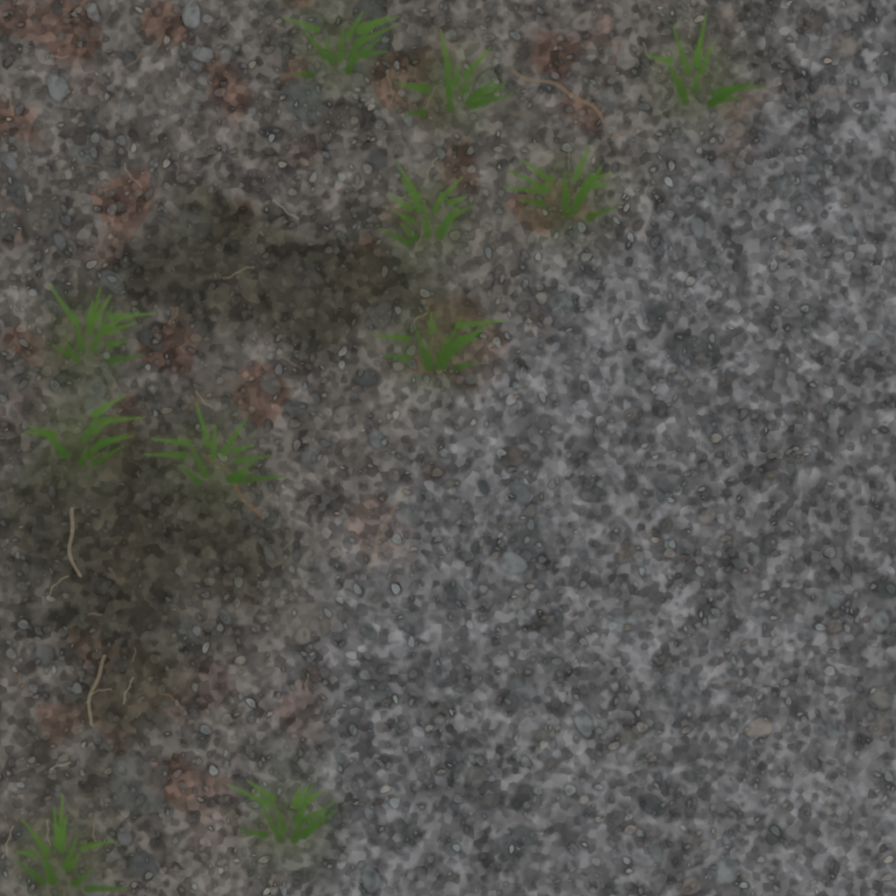
A WebGL 2 fragment shader for this texture:

```glsl
#version 300 es
precision highp float;
// Worn gravel ground: grey grit with half-buried pebbles, dark damp soil on the left,
// dry fibres and small grass tufts. Everything scattered comes from jittered cells;
// the broad zones are soft ellipses warped by layered sines.

#define EDGE 0.0017
#define GRIT_CONTRAST 0.17
#define SOIL_AMOUNT 0.88
#define TUFT_CELLS 7.0
#define TUFT_CHANCE 0.50
#define BLADES 13
#define ROAD_COLOR vec3(0.385, 0.385, 0.390)
#define DIRT_COLOR vec3(0.360, 0.345, 0.330)
#define SOIL_COLOR vec3(0.225, 0.218, 0.185)
#define MOSS_COLOR vec3(0.285, 0.315, 0.205)

uniform vec2 u_resolution;
out vec4 fragColor;

vec3 hash3(vec2 p) {
    vec3 q = fract(p.xyx * vec3(0.1031, 0.1030, 0.0973));
    q += dot(q, q.yxz + 33.33);
    return fract((q.xxy + q.yzz) * q.zyx);
}

vec2 turn(vec2 p, float angle) {
    float c = cos(angle), s = sin(angle);
    return vec2(c * p.x + s * p.y, c * p.y - s * p.x);
}

// Smooth cellular noise: cell tones blended by distance to jittered centres
float mottle(vec2 p) {
    vec2 base = floor(p);
    float sum = 0.0, weights = 0.0;
    for (int k = 0; k < 9; k++) {
        vec2 cell = base + vec2(k % 3, k / 3) - 1.0;
        vec3 h = hash3(cell + 17.0);
        vec2 d = p - cell - h.xy;
        float w = exp(-7.0 * dot(d, d));
        sum += w * h.z;
        weights += w;
    }
    return sum / weights;
}

vec2 warp(vec2 uv) {
    return uv + 0.025 * sin(uv.yx * 13.0 + vec2(0.5, 2.0)) + 0.012 * sin(uv.yx * 37.0 + uv * 11.0);
}

float softEllipse(vec2 p, vec2 center, vec2 radius) {
    vec2 q = (p - center) / radius;
    return exp(-dot(q, q));
}

// 1 on the bare gravel at lower right, 0 on the overgrown side
float roadMask(vec2 p) {
    return smoothstep(-0.02, 0.20, p.x - 0.24 - 0.9 * max(p.y - 0.35, 0.0));
}

// Irregular stones; tones gives the darkest and the lightest stone
void addStones(inout vec3 col, vec2 uv, float cells, float density, vec2 tones, float opacity, float soft) {
    vec2 p = uv * cells, base = floor(p);
    float blur = soft * cells;
    for (int k = 0; k < 9; k++) {
        vec2 cell = base + vec2(k % 3, k / 3) - 1.0;
        vec3 a = hash3(cell + cells), b = hash3(cell + cells + 71.0);
        if (a.z > density) continue;
        float pick = a.z / density;
        vec2 d = turn(p - cell - 0.2 - 0.6 * a.xy, b.x * 3.14);
        d.y *= mix(1.0, 1.7, b.z);
        float angle = atan(d.y, d.x + 1e-5);
        float wobble = 1.0 + 0.09 * sin(2.0 * angle + b.y * 30.0) + 0.07 * sin(3.0 * angle + b.x * 40.0);
        float dist = length(d) - mix(0.15, 0.42, b.y * b.y) * wobble;
        float tone = mix(tones.x, tones.y, pick * pick * 0.8 + 0.2 * b.y);
        tone *= 1.0 - 0.12 * smoothstep(-0.12, 0.0, dist);
        vec3 tint = mix(vec3(1.06, 1.0, 0.92), vec3(0.96, 1.01, 1.01), smoothstep(0.0, 0.6, b.x));
        float strength = opacity * mix(0.5, 1.0, b.z);
        col *= 1.0 - 0.22 * strength * smoothstep(3.5 * blur, 0.0, dist);
        col = mix(col, tone * tint, strength * smoothstep(blur, -blur, dist));
    }
}

// Bent dry stems and straw
void addFibres(inout vec3 col, vec2 uv, float cells, float density, float width, float opacity, float soft) {
    vec2 p = uv * cells, base = floor(p);
    for (int k = 0; k < 9; k++) {
        vec2 cell = base + vec2(k % 3, k / 3) - 1.0;
        vec3 a = hash3(cell + cells + 131.0), b = hash3(cell + cells + 211.0);
        if (a.z > density) continue;
        vec2 d = turn(p - cell - 0.25 - 0.5 * a.xy, b.x * 3.14);
        d.y += 0.07 * sin(d.x * 5.0 + b.z * 6.0) + 0.015 * sin(d.x * 19.0);
        d.x = max(abs(d.x) - mix(0.15, 0.42, b.y), 0.0);
        float dist = length(d) / cells - width;
        vec3 straw = mix(vec3(0.42, 0.32, 0.25), vec3(0.56, 0.54, 0.46), b.z);
        col = mix(col, straw, opacity * smoothstep(soft, -soft, dist));
    }
}

// Tufts of tapered blades over a mossy stain
void addGrass(inout vec3 col, vec2 uv, float soft) {
    vec2 p = uv * TUFT_CELLS, base = floor(p);
    for (int k = 0; k < 9; k++) {
        vec2 cell = base + vec2(k % 3, k / 3) - 1.0;
        vec3 a = hash3(cell + 307.0);
        vec2 root = cell + 0.25 + 0.5 * a.xy;
        if (a.z > TUFT_CHANCE * (1.0 - roadMask(root / TUFT_CELLS))) continue;
        vec2 q = p - root;
        col = mix(col, MOSS_COLOR, 0.55 * exp(-9.0 * dot(q, q)));
        for (int i = 0; i < BLADES; i++) {
            vec3 h = hash3(cell * 19.0 + vec2(i, i * 3) + 401.0);
            vec2 start = (h.xy - 0.5) * vec2(0.45, 0.4);
            vec2 blade = turn(vec2(0.0, mix(0.12, 0.36, h.z)), (h.x - 0.5) * 3.2);
            float t = clamp(dot(q - start, blade) / dot(blade, blade), 0.0, 1.0);
            float dist = length(q - start - blade * t) / TUFT_CELLS - 0.0042 * (1.0 - 0.8 * t);
            vec3 green = mix(vec3(0.20, 0.31, 0.12), vec3(0.34, 0.48, 0.21), h.y * 0.6 + t * 0.4);
            col = mix(col, green, 0.72 * smoothstep(1.5 * soft, -1.5 * soft, dist));
        }
    }
}

void main() {
    vec2 uv = gl_FragCoord.xy / u_resolution;
    float soft = max(EDGE, 0.8 / u_resolution.y);
    vec2 w = warp(uv);
    float road = roadMask(w);
    float patches = mottle(uv * 15.0);

    // Broad zones: gravel, dirt, rusty litter, damp soil
    vec3 col = mix(DIRT_COLOR, ROAD_COLOR, road);
    col = mix(col, vec3(0.36, 0.27, 0.23), 0.6 * (1.0 - road) * smoothstep(0.68, 0.9, mottle(uv * 19.0 + 40.0)));
    float soil = softEllipse(w, vec2(0.12, 0.42), vec2(0.19, 0.16))
               + softEllipse(w, vec2(0.30, 0.69), vec2(0.22, 0.09))
               + 0.5 * softEllipse(w, vec2(0.12, 0.12), vec2(0.14, 0.2));
    soil = SOIL_AMOUNT * smoothstep(0.25, 0.85, soil * (0.55 + 0.8 * patches));
    col = mix(col, SOIL_COLOR, soil);

    // Grit at three sizes
    float grit = 0.35 * patches + 0.8 * mottle(uv * 55.0) + mottle(uv * 125.0) - 1.075;
    col *= 1.0 + grit * GRIT_CONTRAST / 0.37;

    // Stones from large to small, then litter and grass
    float bare = 1.0 - 0.65 * soil;
    addStones(col, uv, 11.0, 0.36, vec2(0.27, 0.45), 0.8 * bare * (1.0 - 0.45 * road), soft * 1.3);
    addStones(col, uv, 25.0, 0.36, vec2(0.23, 0.53), 0.75 * bare, soft * 1.2);
    addStones(col, uv, 62.0, 0.45, vec2(0.27, 0.62), 0.75 * bare, soft);
    addStones(col, uv, 105.0, 0.40, vec2(0.27, 0.56), 0.6 * bare, soft);
    addFibres(col, uv, 24.0, 0.13, 0.0012, 0.5 * (1.0 - 0.6 * road), soft);
    addFibres(col, uv, 6.0, 0.30, 0.0022, 0.65 * (1.0 - 0.85 * road), soft);
    addGrass(col, uv, soft);
    fragColor = vec4(col, 1.0);
}
```
